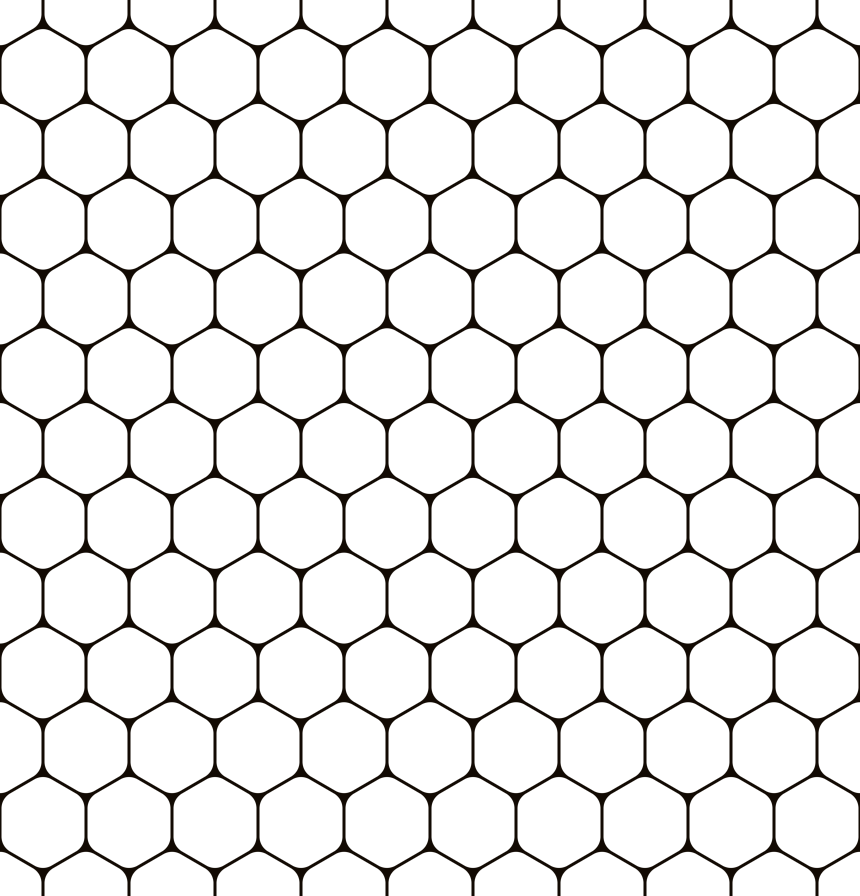
A Shadertoy shader for this pattern:

```glsl
// Honeycomb net: thin dark lines that flare at the joints between rounded white cells.

const float COLUMNS = 10.0;         // cells across the canvas
const float ROWS = 11.98;           // row steps down the canvas
const float ROW_STEP = 0.8660254;   // row spacing in cell widths
const float LINE_WIDTH = 0.035;     // in cell widths
const float CORNER_RADIUS = 0.2;    // in cell widths
const vec3 PAPER = vec3(1.0);
const vec3 INK = vec3(0.07, 0.04, 0.01);

// Offset from the nearest centre of a hexagonal lattice with unit spacing
vec2 hexCell(vec2 p) {
    vec2 period = vec2(1.0, 2.0 * ROW_STEP);
    vec2 evenRow = mod(p + 0.5 * period, period) - 0.5 * period;
    vec2 oddRow = mod(p, period) - 0.5 * period;
    return dot(evenRow, evenRow) < dot(oddRow, oddRow) ? evenRow : oddRow;
}

// Signed distance to a hexagon whose flat sides face up and down
float hexagonDistance(vec2 p, float apothem) {
    const vec2 mirror = vec2(-0.8660254, 0.5);
    float halfSide = apothem * 0.5773503;
    p = abs(p);
    p -= 2.0 * min(dot(mirror, p), 0.0) * mirror;
    p -= vec2(clamp(p.x, -halfSide, halfSide), apothem);
    return length(p) * sign(p.y);
}

float roundedHexagon(vec2 p, float apothem, float radius) {
    return hexagonDistance(p, apothem - radius) - radius;
}

void mainImage(out vec4 fragColor, in vec2 fragCoord) {
    // Rows are counted from the top edge
    vec2 uv = fragCoord / iResolution.xy;
    vec2 p = vec2(uv.x * COLUMNS, ((1.0 - uv.y) * ROWS + 0.003) * ROW_STEP);

    // Swapping the axes turns the hexagon point up
    float apothem = 0.5 - 0.5 * LINE_WIDTH;
    float d = roundedHexagon(hexCell(p).yx, apothem, CORNER_RADIUS);

    float pixel = COLUMNS / iResolution.x;
    float ink = smoothstep(-0.7 * pixel, 0.7 * pixel, d);
    fragColor = vec4(mix(PAPER, INK, ink), 1.0);
}
```
